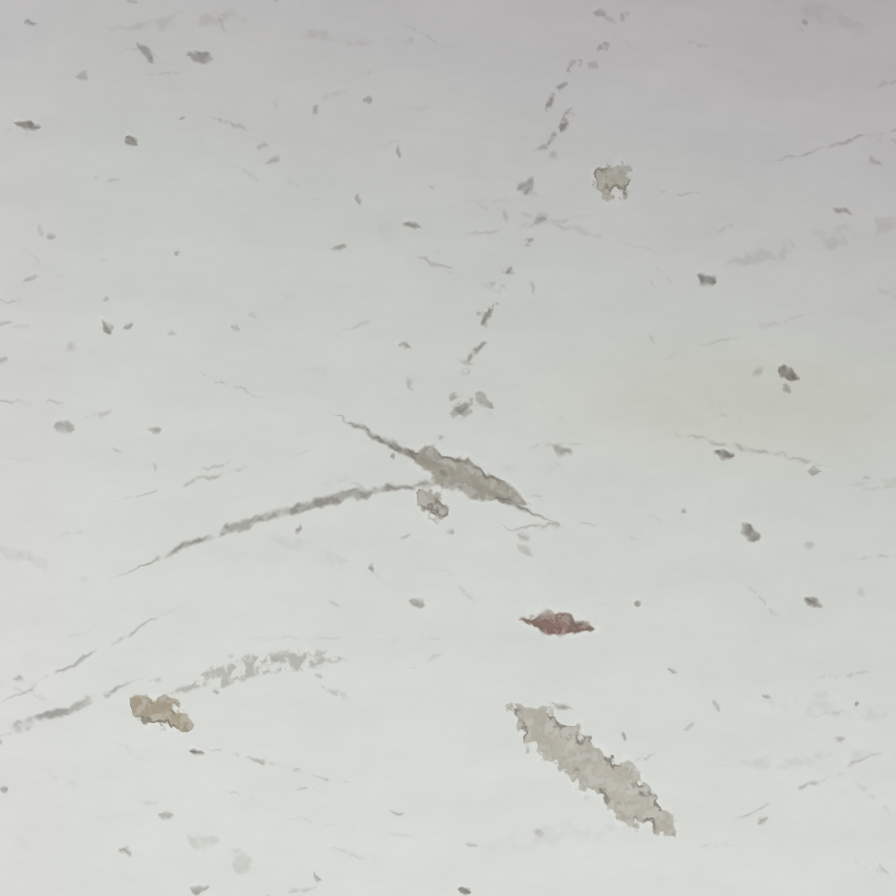
Write a WebGL 2 fragment shader that draws this texture.

```glsl
#version 300 es
precision highp float;
// Worn off-white painted board with scratches, small chips and flaked patches.

#define SOFT 0.0028
#define RAGGED 0.0034
#define MOTTLE 0.007
#define CHIP_DENSITY 0.36
#define SCRATCH_DENSITY 0.5
#define SCUFF_DENSITY 0.4
#define TRAIL_FLECKS 30
#define GRIME vec3(0.43, 0.41, 0.38)
#define BARE vec3(0.69, 0.675, 0.63)
#define OCHRE vec3(0.64, 0.60, 0.52)
#define RUST vec3(0.50, 0.39, 0.36)

uniform vec2 u_resolution;
out vec4 fragColor;

vec4 hash4(vec2 c) {
  vec4 v = fract(c.xyxy * vec4(0.1031, 0.1030, 0.0973, 0.1099));
  v += dot(v, v.wzxy + 33.33);
  return fract((v.xxyz + v.yzzw) * v.zywx);
}

// Layered, rotated sines, roughly -1 to 1
float ripple(vec2 p) {
  float sum = 0.0, amp = 0.5;
  for (int i = 0; i < 5; i++) {
    p = mat2(0.8, -0.6, 0.6, 0.8) * p * 1.6 + 1.3;
    sum += amp * sin(p.x + 1.7 * sin(p.y));
    amp *= 0.65;
  }
  return sum;
}

float cover(float d) { return smoothstep(SOFT, -SOFT, d); }

// Pointed at power 2, blunter at higher powers
float spindle(vec2 q, vec2 halfSize, float power) {
  return abs(q.y) - halfSize.y * (1.0 - pow(abs(q.x / halfSize.x), power));
}

// Spindle from a to b, bowed sideways by bend
float stroke(vec2 p, vec2 a, vec2 b, float width, float bend, float power) {
  vec2 axis = normalize(b - a);
  vec2 q = p - 0.5 * (a + b);
  q = vec2(dot(q, axis), dot(q, vec2(-axis.y, axis.x)));
  float halfLen = 0.5 * length(b - a);
  float x = q.x / halfLen;
  q.y -= bend * (1.0 - x * x);
  return spindle(q, vec2(halfLen, width), power);
}

// One jittered spindle per chosen cell; returns coverage
float marks(vec2 p, float cells, float density, vec2 size, float angle, float spread, float seed) {
  vec2 home = floor(p * cells);
  float total = 0.0;
  for (int j = -1; j <= 1; j++)
  for (int i = -1; i <= 1; i++) {
    vec2 cell = home + vec2(i, j);
    vec4 h = hash4(cell + seed);
    if (h.x > density) continue;
    vec4 k = hash4(cell + seed + 57.0);
    vec2 q = p - (cell + h.yz) / cells;
    float a = angle + spread * (2.0 * h.w - 1.0);
    q = mat2(cos(a), -sin(a), sin(a), cos(a)) * q;
    vec2 s = size * mix(vec2(0.4), vec2(1.0), k.xy);
    total = max(total, cover(spindle(q, s, 2.5)) * mix(0.2, 1.0, k.z));
  }
  return total;
}

// Flaked area: pale lip, partly exposed fill, broken dark rim
vec3 flake(vec3 col, float d, vec3 fill, float grain, float fine) {
  float lip = smoothstep(0.005, 0.0, abs(d - 0.005)) * smoothstep(-0.6, 0.6, fine);
  float rim = smoothstep(0.007, 0.0, abs(d + 0.002)) * smoothstep(-0.3, 0.6, grain);
  float bared = mix(0.55, 0.95, smoothstep(-0.7, 0.3, fine));
  col += 0.02 * lip;
  col = mix(col, fill + 0.03 * grain + 0.035 * fine, bared * cover(d));
  return mix(col, GRIME, 0.65 * rim * cover(d));
}

// Shade falls off toward the upper right, shifting from green to violet
vec3 paint(vec2 p) {
  float d = max(p.y + 0.3 * (p.x - 0.5), 0.0);
  float value = 0.847 - 0.142 * pow(d, 1.55);
  vec3 tint = mix(vec3(0.0, 0.01, -0.01), vec3(0.005, -0.006, 0.002), smoothstep(0.65, 1.1, d));
  tint += vec3(0.004, -0.004, 0.008) * smoothstep(0.12, 0.0, p.x);
  vec2 stain = (p - vec2(0.84, 0.55)) * vec2(6.0, 18.0);
  tint -= vec3(0.01, 0.012, 0.035) * exp(-dot(stain, stain));
  return vec3(value) + tint + MOTTLE * (ripple(p * vec2(12.0, 30.0)) + 0.5 * ripple(p * vec2(70.0, 120.0)));
}

void main() {
  vec2 p = gl_FragCoord.xy / u_resolution;
  float grain = ripple(p * 50.0);
  float fine = ripple(p * 110.0 + 4.0);
  vec2 w = p + RAGGED * vec2(ripple(p * 65.0), ripple(p * 65.0 + 9.0));
  vec3 col = paint(p);

  // Faint smears, scuffs, scratches, chips and specks
  float smear = marks(w, 5.0, 0.6, vec2(0.12, 0.014), -0.25, 0.6, 3.0) * smoothstep(-0.2, 0.7, grain);
  float scuff = marks(w, 13.0, SCUFF_DENSITY, vec2(0.03, 0.0022), -0.2, 0.6, 31.0) * smoothstep(-0.5, 0.5, fine);
  float scratch = marks(w, 5.0, SCRATCH_DENSITY, vec2(0.1, 0.0019), 0.1, 0.4, 11.0) * smoothstep(-0.5, 0.6, grain);
  vec2 chipSize = vec2(0.014, 0.0058);
  float chip = marks(w, 9.0, CHIP_DENSITY, chipSize, -0.45, 0.5, 23.0);
  float chipLip = marks(w + vec2(0.003, -0.005), 9.0, CHIP_DENSITY, chipSize, -0.45, 0.5, 23.0);
  float speck = marks(w, 20.0, 0.18, vec2(0.008, 0.0034), -0.4, 0.9, 41.0);
  col = mix(col, GRIME, 0.15 * smear + 0.28 * scuff + 0.5 * scratch);
  col += 0.022 * chipLip * (1.0 - chip);
  col = mix(col, GRIME - 0.04, max(0.85 * chip * (0.85 + 0.25 * fine), 0.45 * speck));

  // Broken trail of flecks running down from the top
  for (int i = 0; i < TRAIL_FLECKS; i++) {
    vec4 h = hash4(vec2(float(i), 71.0));
    float t = (float(i) + 1.8 * h.y) / float(TRAIL_FLECKS);
    vec2 c = vec2(mix(0.68, 0.50, t) + 0.05 * (h.x - 0.5) * (1.3 - t), mix(1.0, 0.52, t));
    vec2 reach = vec2(0.003 + 0.009 * h.w, 0.022 * (h.z - 0.35));
    float d = stroke(w, c - reach, c + reach, 0.002 + 0.004 * h.x, 0.0, 3.0);
    col = mix(col, GRIME, 0.65 * mix(0.2, 1.0, h.z) * cover(d) * smoothstep(-0.9, 0.2, fine));
  }

  // Long gouges
  float arc = stroke(w, vec2(0.15, 0.365), vec2(0.52, 0.465), 0.005, 0.018, 2.0);
  float splinter = stroke(w, vec2(0.385, 0.53), vec2(0.61, 0.42), 0.005, 0.0, 2.0);
  float rake = stroke(w, vec2(-0.05, 0.17), vec2(0.15, 0.24), 0.005, -0.006, 2.0);
  float scrape = stroke(w, vec2(0.19, 0.225), vec2(0.39, 0.265), 0.013, 0.012, 2.0);
  float wear = 0.7 + 0.3 * smoothstep(-0.5, 0.5, fine);
  col = mix(col, GRIME, 0.62 * wear * cover(arc) * smoothstep(-1.3, 0.1, grain));
  col = mix(col, GRIME, 0.75 * wear * cover(splinter));
  col = mix(col, GRIME, 0.5 * wear * cover(rake) * smoothstep(-0.8, 0.4, grain));
  col = mix(col, GRIME, 0.3 * cover(scrape) * smoothstep(-0.6, 0.5, fine));

  // Flaked patches
  float rough = 0.008 * grain + 0.005 * fine;
  col = flake(col, stroke(w, vec2(0.45, 0.50), vec2(0.585, 0.44), 0.018, 0.0, 2.0) + 0.4 * rough, BARE - 0.08, grain, fine);
  col = flake(col, stroke(w, vec2(0.465, 0.45), vec2(0.50, 0.425), 0.013, 0.0, 3.0) + rough, BARE - 0.04, grain, fine);
  col = flake(col, stroke(w, vec2(0.57, 0.21), vec2(0.75, 0.07), 0.022, 0.004, 5.0) + rough, BARE, grain, fine);
  col = flake(col, stroke(w, vec2(0.145, 0.215), vec2(0.21, 0.19), 0.015, 0.0, 3.0) + rough, OCHRE, grain, fine);
  col = flake(col, stroke(w, vec2(0.66, 0.81), vec2(0.705, 0.785), 0.015, 0.0, 3.0) + rough, BARE - 0.06, grain, fine);
  col = flake(col, stroke(w, vec2(0.58, 0.31), vec2(0.665, 0.298), 0.011, 0.0, 2.0) + 0.3 * rough, RUST, grain, fine);

  fragColor = vec4(clamp(col, 0.0, 1.0), 1.0);
}
```
